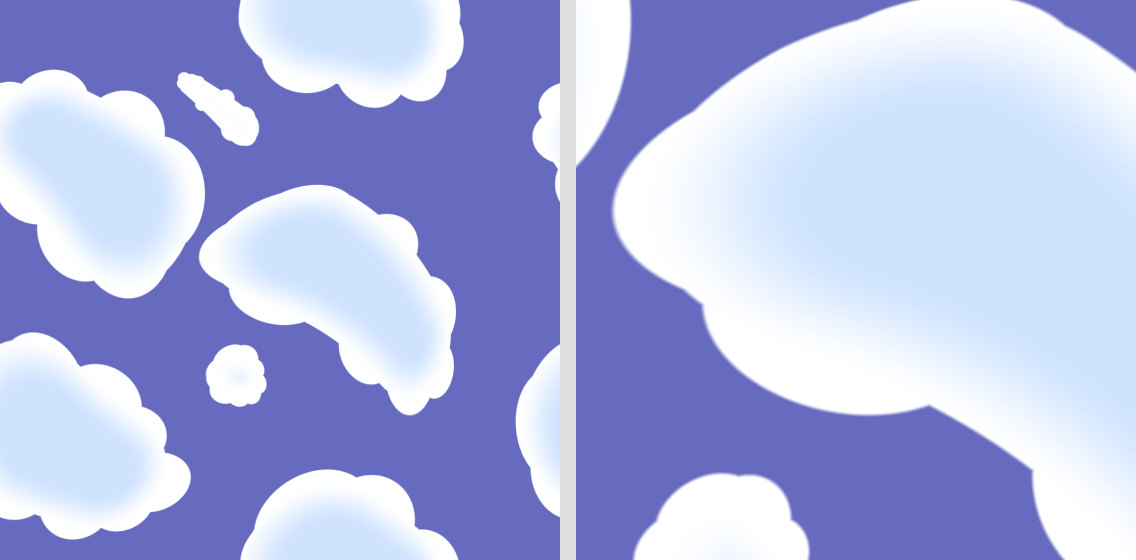
Left, the full canvas; right, a detail of the centre.
This pattern is drawn by a WebGL 2 fragment shader. Its source:

```glsl
#version 300 es
precision highp float;
// Scalloped cartoon clouds with pale blue hearts on a flat violet sky.
// Each cloud is a bent, tapered capsule ringed with round puffs; centres
// sit on a jittered lattice, and offsets wrap so that the square tiles.

#define BIG_CLOUDS 4
#define ALL_CLOUDS 6
#define PUFFS 8
#define JITTER 0.05
#define TILT -0.5
#define TAPER 0.28
#define BEND 0.7
#define RIM 0.018
#define HEART_DEPTH 0.092
#define EDGE 0.0016
#define SEED 7u

uniform vec2 u_resolution;
out vec4 outColor;

const float TAU = 6.2831853;
const vec3 SKY = vec3(0.402, 0.418, 0.752);
const vec3 RIM_WHITE = vec3(1.0);
const vec3 HEART_BLUE = vec3(0.81, 0.89, 1.0);

// Integer hash of two indices, from 0 to 1
float hash(int a, int b) {
    uint h = uint(a) * 747796405u + uint(b) * 2891336453u + SEED * 277803737u;
    h = ((h >> ((h >> 28u) + 4u)) ^ h) * 277803737u;
    h = (h >> 22u) ^ h;
    return float(h & 0xffffu) / 65535.0;
}

// Brick lattice for big clouds; small ones fill the gaps between them
vec2 cloudCentre(int id) {
    bool big = id < BIG_CLOUDS;
    float k = big ? float(id) : float(id - BIG_CLOUDS) * 2.0;
    vec2 cell = vec2(0.16, 0.2) + k * vec2(0.5, 0.25);
    if (!big) cell += vec2(0.25, 0.125);
    return cell + JITTER * (vec2(hash(id, 50), hash(id, 51)) - 0.5);
}

// Half length and radius: from round to long
vec2 cloudSize(int id) {
    if (id >= BIG_CLOUDS) {
        return mix(vec2(0.004, 0.05), vec2(0.06, 0.03), float(id - BIG_CLOUDS));
    }
    float stretch = fract(0.35 + 0.618 * float(id));
    return mix(vec2(0.03, 0.162), vec2(0.125, 0.13), stretch);
}

// Distance to a capsule that narrows along +x
float taperedCapsule(vec2 p, float halfLength, float radius) {
    float along = clamp(p.x / (halfLength + radius), -1.0, 1.0);
    float axisDistance = length(p - vec2(clamp(p.x, -halfLength, halfLength), 0.0));
    return axisDistance - radius * (1.0 - TAPER * along);
}

// x: distance to the scalloped outline, y: distance to the smooth body
vec2 cloud(vec2 p, int id) {
    vec2 offset = p - cloudCentre(id);
    offset -= round(offset);

    // Turn into the frame of the cloud, then bend its axis
    float angle = TILT + 0.5 * (hash(id, 52) - 0.5);
    float c = cos(angle), s = sin(angle);
    vec2 q = vec2(c * offset.x + s * offset.y, c * offset.y - s * offset.x);
    vec2 size = cloudSize(id);
    float halfLength = size.x, radius = size.y;
    float bend = BEND * (hash(id, 53) - 0.5);
    q.y -= bend * (q.x * q.x / (halfLength + radius) - 0.3 * halfLength);
    if (hash(id, 54) > 0.5) q.x = -q.x;

    // Ring of puffs over a solid core
    float body = taperedCapsule(q, halfLength, radius);
    float outline = body + 0.17 * radius;
    for (int i = 0; i < PUFFS; i++) {
        float turn = TAU * (float(i) + 0.5 * hash(id, i)) / float(PUFFS);
        float narrowing = 1.0 - TAPER * cos(turn);
        vec2 puff = vec2((halfLength + 0.55 * radius) * cos(turn),
                         0.6 * radius * narrowing * sin(turn));
        float puffRadius = radius * narrowing * mix(0.42, 0.56, hash(id, i + 20));
        outline = min(outline, length(q - puff) - puffRadius);
    }
    return vec2(outline, body);
}

void main() {
    vec2 uv = gl_FragCoord.xy / u_resolution;

    // Union of all clouds
    vec2 nearest = vec2(1.0);
    for (int id = 0; id < ALL_CLOUDS; id++) {
        nearest = min(nearest, cloud(uv, id));
    }

    // Sharp outline, soft heart
    float coverage = 1.0 - smoothstep(-EDGE, EDGE, nearest.x);
    float heart = smoothstep(RIM, HEART_DEPTH, -nearest.y);
    vec3 cloudColor = mix(RIM_WHITE, HEART_BLUE, heart);
    outColor = vec4(mix(SKY, cloudColor, coverage), 1.0);
}
```
